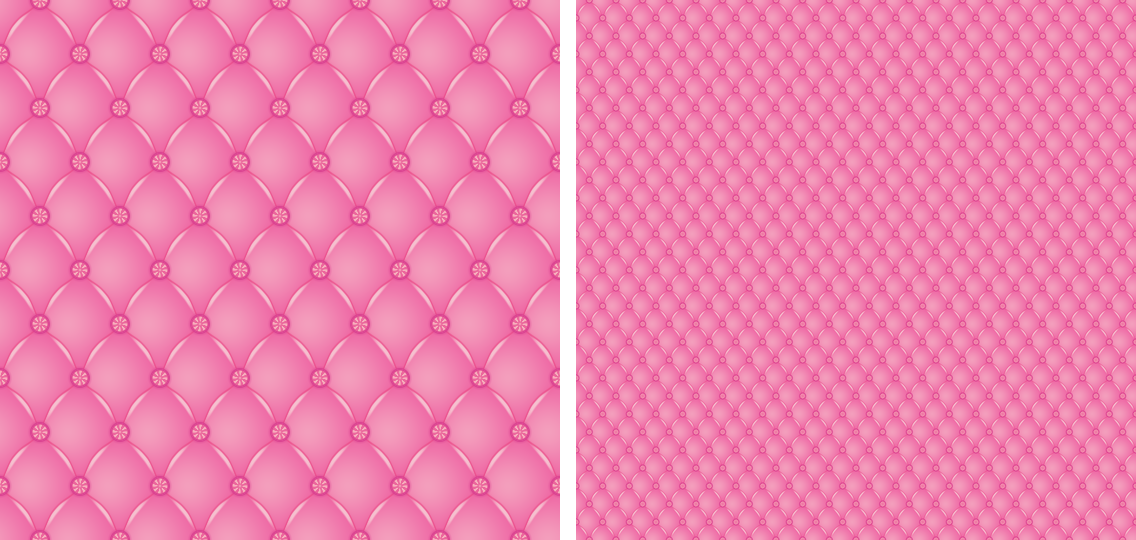
Left, the tile; right, the same tile 3 across and 3 down.
This pattern is drawn by a Shadertoy shader. Its source:

```glsl
// Pink tufted upholstery: onion-shaped cushions, glossy seams and flower buttons.

const vec2 REPEATS = vec2(7.0, 5.0);
const float BULGE = 0.52;
const float BUTTON_RADIUS = 0.123;

const vec3 CUSHION_LIGHT = vec3(0.955, 0.625, 0.74);
const vec3 CUSHION_DARK = vec3(0.935, 0.40, 0.645);
const vec3 SEAM_LINE = vec3(0.92, 0.29, 0.53);
const vec3 SEAM_GLOSS = vec3(0.965, 0.79, 0.83);
const vec3 BUTTON_RIM = vec3(0.84, 0.23, 0.55);
const vec3 BUTTON_FACE = vec3(0.92, 0.40, 0.61);
const vec3 PETAL = vec3(0.97, 0.69, 0.74);

// Height of a cushion's upper edge; t runs from its top (0) to its side (1).
float edgeHeight(float t) {
    return (1.0 - t) * (0.5 + BULGE * t * t);
}

float edgeSlope(float t) {
    return 2.0 * (BULGE * t * (2.0 - 3.0 * t) - 0.5);
}

// Coverage of a band of the given half width around zero.
float band(float d, float halfWidth, float soft) {
    return 1.0 - smoothstep(halfWidth - soft, halfWidth + soft, abs(d));
}

// Position relative to the centre of the cushion that holds p.
vec2 cushionSpace(vec2 p) {
    vec2 q = fract(p) - 0.5;
    float t = 2.0 * abs(q.x);
    float side = q.x < 0.0 ? -0.5 : 0.5;
    if (q.y > edgeHeight(t)) q -= vec2(side, 0.5);
    else if (q.y < edgeHeight(1.0 - t) - 0.5) q -= vec2(side, -0.5);
    return q;
}

// Nearest seam: x is the signed distance (positive above), y the place along it.
vec2 seamSpace(vec2 q, float aspect) {
    float t = 2.0 * abs(q.x);
    float below = edgeHeight(t) - q.y;
    float above = q.y - edgeHeight(1.0 - t) + 0.5;
    float along = below < above ? t : 1.0 - t;
    float offset = below < above ? -below : above;
    float slope = edgeSlope(along) * aspect;
    return vec2(offset * aspect / sqrt(1.0 + slope * slope), along);
}

// Offset from the nearest button, in cell widths.
vec2 buttonSpace(vec2 p, float aspect) {
    vec2 scale = vec2(1.0, aspect);
    vec2 a = (fract(p + vec2(0.0, 0.5)) - 0.5) * scale;
    vec2 b = (fract(p + vec2(0.5, 0.0)) - 0.5) * scale;
    return dot(a, a) < dot(b, b) ? a : b;
}

vec3 cushionColor(vec2 q, float aspect) {
    float d = length(vec2(q.x + 0.15, q.y * aspect));
    return mix(CUSHION_LIGHT, CUSHION_DARK, smoothstep(-0.05, 0.72, d));
}

vec3 addSeam(vec3 color, vec2 seam, float px) {
    float s = seam.x;
    float t = seam.y;

    // Soft crease, gloss tapering to both ends, thin line along its upper side
    color = mix(color, SEAM_LINE, 0.22 * exp(-abs(s) * 28.0));
    float taper = smoothstep(0.12, 0.55, t) * (1.0 - smoothstep(0.68, 0.95, t));
    float gloss = band(s + 0.008, 0.026 * taper, px + 0.007);
    color = mix(color, SEAM_GLOSS, 0.9 * gloss * taper);
    float lineOffset = s - 0.022 * taper;
    return mix(color, SEAM_LINE, 0.75 * band(lineOffset, 0.009, px));
}

vec3 addButton(vec3 color, vec2 v, float px) {
    float d = length(v);
    float r = d / BUTTON_RADIUS;
    float soft = px / BUTTON_RADIUS;
    float angle = atan(v.y, v.x);

    // Shadow, rim and face
    color = mix(color, BUTTON_RIM, 0.3 * (1.0 - smoothstep(1.0, 1.3, r)));
    color = mix(color, BUTTON_RIM, 1.0 - smoothstep(1.0 - soft, 1.0 + soft, r));
    color = mix(color, BUTTON_FACE, 1.0 - smoothstep(0.8 - soft, 0.8 + soft, r));
    color = mix(color, CUSHION_DARK, 0.5 * band(r - 0.9, 0.03, soft));

    // Eight slightly twisted petals around a small bead
    float petals = smoothstep(-0.3, 0.5, cos(8.0 * angle + 1.2 * r));
    color = mix(color, PETAL, petals * band(r - 0.5, 0.24, soft));
    return mix(color, PETAL, 0.7 * (1.0 - smoothstep(0.13 - soft, 0.13 + soft, r)));
}

void mainImage(out vec4 fragColor, in vec2 fragCoord) {
    vec2 cellSize = iResolution.xy / REPEATS;
    vec2 p = fragCoord / cellSize;
    float aspect = cellSize.y / cellSize.x;
    float px = 0.75 / cellSize.x;

    vec2 q = cushionSpace(p);
    vec3 color = cushionColor(q, aspect);
    color = addSeam(color, seamSpace(q, aspect), px);
    color = addButton(color, buttonSpace(p, aspect), px);
    fragColor = vec4(color, 1.0);
}
```
